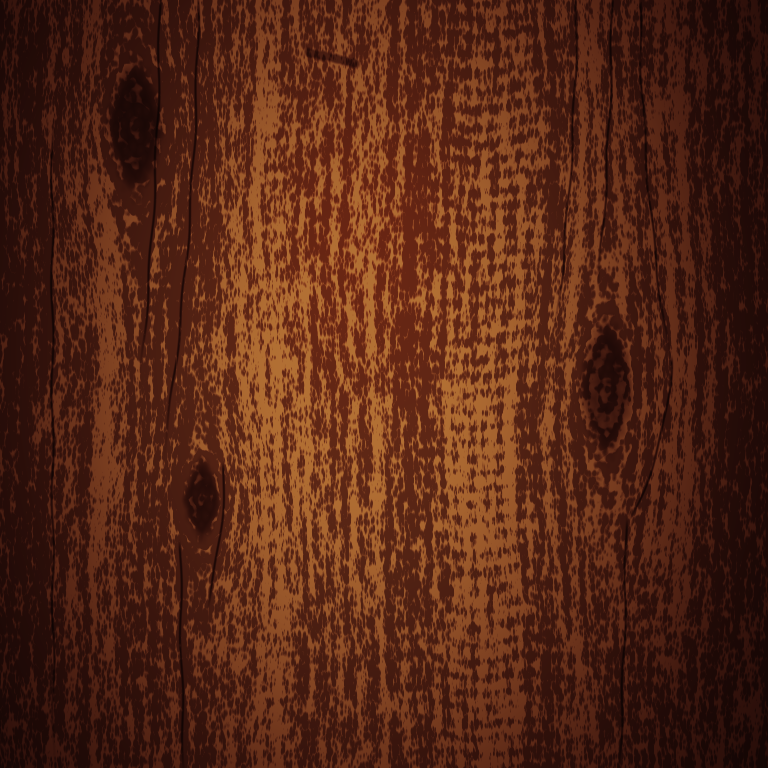
Reproduce this texture procedurally as a Shadertoy shader.

```glsl
// Weathered wooden board with knots, long cracks and a dark vignette.
// Stretched cellular noise makes the flecked grain, sines make ribs and strata,
// and the grain coordinate is pushed aside so that fibres flow round each knot.

#define LIGHT_CENTER vec2(0.47, 0.54)
#define LIGHT_MAX 0.70
#define LIGHT_MIN 0.15
#define GRAIN_DARK 0.50
#define GRAIN_SOFT 0.24
#define RIB_COUNT 46.0
#define STRATA_COUNT 43.0
#define CRACK_WIDTH 0.0014
#define KNOT_PUSH 0.8

const float TAU = 6.2831853;

// Knots: centre, then half size of the dark core
const vec4 KNOTS[3] = vec4[3](
    vec4(0.790, 0.495, 0.036, 0.082),
    vec4(0.263, 0.350, 0.025, 0.048),
    vec4(0.176, 0.835, 0.038, 0.080));

// Light and dark fibre bands: x, width, height of the middle, gain
const vec4 BANDS[11] = vec4[11](
    vec4(0.345, 0.035, 0.50, 0.30), vec4(0.140, 0.013, 0.60, 0.36),
    vec4(0.640, 0.045, 0.20, 0.28), vec4(0.490, 0.014, 0.60, 0.16),
    vec4(0.770, 0.025, 0.95, 0.25), vec4(0.870, 0.020, 0.60, 0.24),
    vec4(0.230, 0.055, 0.55, -0.26), vec4(0.030, 0.050, 0.50, -0.28),
    vec4(0.540, 0.030, 0.75, -0.20), vec4(0.715, 0.018, 0.40, -0.20),
    vec4(0.960, 0.050, 0.45, -0.20));

// Cracks: upper end, lower end
const vec4 CRACKS[10] = vec4[10](
    vec4(0.208, 1.02, 0.182, 0.50), vec4(0.258, 1.02, 0.210, 0.39),
    vec4(0.751, 1.02, 0.722, 0.56), vec4(0.797, 1.02, 0.777, 0.61),
    vec4(0.833, 1.02, 0.874, 0.52), vec4(0.874, 0.54, 0.814, 0.31),
    vec4(0.815, 0.33, 0.805, -0.02), vec4(0.068, 0.85, 0.070, -0.02),
    vec4(0.235, 0.30, 0.240, -0.02), vec4(0.292, 0.40, 0.268, 0.20));

vec2 hash2(vec2 p) {
    vec2 h = vec2(dot(p, vec2(127.1, 311.7)), dot(p, vec2(269.5, 183.3)));
    return fract(sin(h) * 43758.5);
}

// Distance to the nearest scattered point, centred near zero
float cells(vec2 p) {
    vec2 cell = floor(p), f = fract(p);
    float nearest = 4.0;
    for (int j = -1; j <= 1; j++)
        for (int i = -1; i <= 1; i++) {
            vec2 o = vec2(i, j);
            vec2 d = o + hash2(cell + o) - f;
            nearest = min(nearest, dot(d, d));
        }
    return sqrt(nearest) - 0.46;
}

float bump(float x, float center, float width) {
    float d = (x - center) / width;
    return exp(-d * d);
}

float segment(vec2 p, vec2 a, vec2 b) {
    vec2 ab = b - a;
    return length(p - a - ab * clamp(dot(p - a, ab) / dot(ab, ab), 0.0, 1.0));
}

void mainImage(out vec4 fragColor, in vec2 fragCoord) {
    vec2 p = fragCoord / iResolution.xy;
    float px = 1.0 / iResolution.y;

    // Fibre coordinate, bent by gentle waves and by the knots
    float g = p.x + 0.005 * sin(p.y * 6.0 + p.x * 9.0)
                  + 0.002 * sin(p.y * 17.0 + p.x * 21.0);
    float core = 0.0, rings = 0.0;
    float rough = cells(p * vec2(90.0, 60.0));
    for (int i = 0; i < 3; i++) {
        vec4 k = KNOTS[i];
        vec2 q = (p - k.xy) / k.zw;
        g -= KNOT_PUSH * k.z * tanh(q.x) * exp(-0.25 * q.y * q.y - 0.12 * q.x * q.x);
        float e = length(vec2(abs(q.x) + 0.25 * abs(q.y), 0.85 * q.y)) + 0.2 * rough;
        core = max(core, 1.0 - smoothstep(0.65, 1.15, e));
        rings += (0.30 * sin(e * 15.0) - 0.24) * (1.0 - smoothstep(1.2, 2.0, e));
    }

    // Flecks from fine to long
    float grain = 0.75 * cells(vec2(g * 290.0, p.y * 105.0))
                + 0.75 * cells(vec2(g * 150.0, p.y * 38.0) + 7.0)
                + 0.60 * cells(vec2(g * 80.0, p.y * 13.0) + 19.0)
                + 0.55 * cells(vec2(g * 65.0, p.y * 2.5) + 31.0);

    // Fibre bands, fine strata and crosswise ribs
    float bias = 0.02 + rings;
    for (int i = 0; i < 11; i++) {
        vec4 b = BANDS[i];
        bias += b.w * bump(g, b.x, b.y) * bump(p.y, b.z, 0.48);
    }
    bias += 0.13 * sin(g * TAU * STRATA_COUNT + 2.0 * sin(g * 31.0));
    float ribZone = bump(p.x, 0.64, 0.09) + 0.5 * bump(p.x, 0.36, 0.03)
                  + 0.5 * bump(p.x, 0.20, 0.05) + 0.5 * bump(p.x, 0.85, 0.05);
    float ribPhase = 1.3 * sin(g * 43.0) + 1.5 * sin(p.y * 19.0 + g * 8.0);
    bias += 0.20 * ribZone * sin(p.y * TAU * RIB_COUNT + ribPhase);
    float pale = smoothstep(-GRAIN_SOFT, GRAIN_SOFT, grain + bias);

    // Vignette and shading of the knots
    float away = length((p - LIGHT_CENTER) * vec2(1.05, 0.75));
    float light = mix(LIGHT_MAX, LIGHT_MIN, smoothstep(0.08, 0.72, away));
    float tone = light * mix(GRAIN_DARK, 1.0, pale);
    tone *= 1.0 - core * (0.50 + 0.15 * rough);

    // Cracks curve towards their lower ends and taper off
    float split = 0.0;
    for (int i = 0; i < 10; i++) {
        vec4 c = CRACKS[i];
        float t = (p.y - c.y) / (c.w - c.y);
        float x = mix(c.x, c.z, t * t) + 0.0015 * sin(p.y * 45.0 + float(i) * 2.0);
        float ends = smoothstep(0.0, 0.06, t) * (1.0 - smoothstep(0.8, 1.0, t));
        float line = 1.0 - smoothstep(CRACK_WIDTH - px, CRACK_WIDTH + px, abs(p.x - x));
        split = max(split, line * ends);
    }
    float gouge = segment(p, vec2(0.402, 0.932), vec2(0.463, 0.917)) + 0.003 * rough;
    split = max(split, 0.8 * (1.0 - smoothstep(0.003, 0.008, gouge)));
    tone *= 1.0 - 0.62 * split;

    // Warm brown ramp, redder in the dark grain near the light
    vec3 color = vec3(tone, tone * (0.25 + 0.54 * tone), tone * (0.20 + 0.13 * tone));
    float glow = (1.0 - pale) * bump(p.x, 0.47, 0.16) * bump(p.y, 0.68, 0.25);
    color *= 1.0 + glow * vec3(0.18, -0.04, -0.12);
    fragColor = vec4(color, 1.0);
}
```
